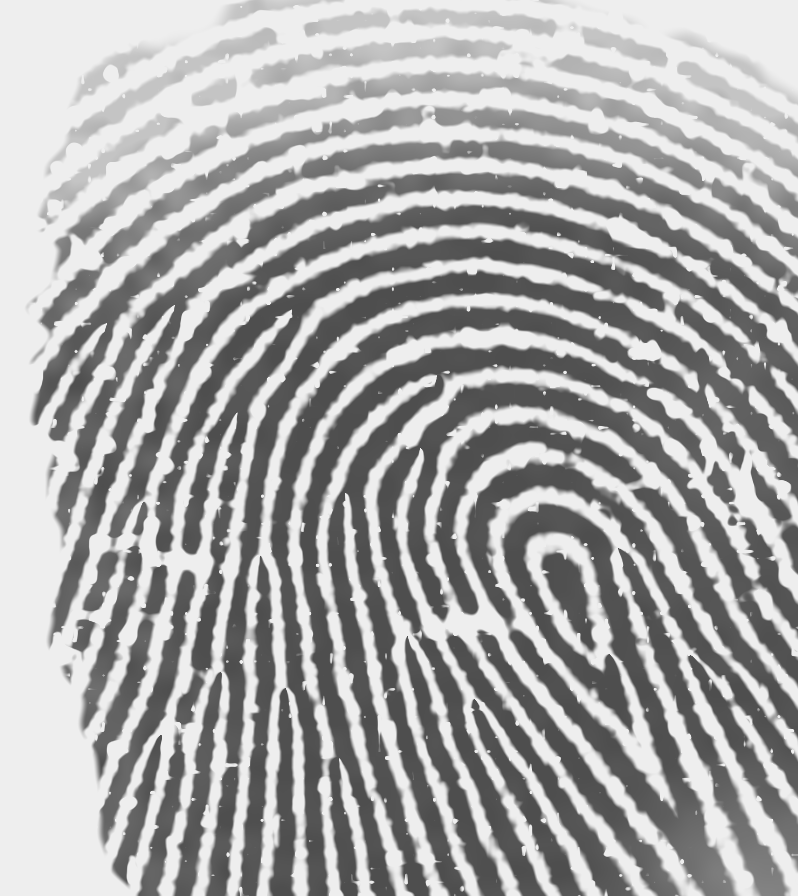
A Shadertoy shader for this pattern:

```glsl
// Fingerprint: inked loop ridges with forks, worn patches and a fading upper rim.
#define CORE vec2(0.605, 0.362)
#define SPACING 0.0365
#define FAN 1.85
#define LEAN_TOP 0.18
#define LEAN_LEGS 0.36
#define RIM 18.0
#define WOBBLE 0.5
#define GRAIN 0.85
#define PAPER vec3(0.935)
#define INK vec3(0.305)
#define FAINT_INK vec3(0.77)

const float PI = 3.14159;
const int FORKS = 18;

float hash(vec2 p) {
    vec3 q = fract(p.xyx * 0.1031);
    q += dot(q, q.yzx + 33.33);
    return fract((q.x + q.y) * q.z);
}

float noise(vec2 p) {
    vec2 i = floor(p), f = fract(p);
    f = f * f * (3.0 - 2.0 * f);
    return mix(mix(hash(i), hash(i + vec2(1, 0)), f.x),
               mix(hash(i + vec2(0, 1)), hash(i + vec2(1, 1)), f.x), f.y);
}

// Smooth version of max(x, 0)
float softPositive(float x, float k) {
    return 0.5 * (x + sqrt(x * x + k * k));
}

// Ridge number: arcs above the core, fanned legs below it
float ridgeNumber(vec2 p) {
    float depth = CORE.y - p.y;
    float below = softPositive(depth, 0.104);
    float above = softPositive(-depth, 0.02);
    float side = p.x - CORE.x - LEAN_TOP * depth - LEAN_LEGS * below;
    side /= 1.0 + FAN * below;
    side *= side < 0.0 ? 0.9 : 1.0;
    return length(vec2(side, above)) / SPACING;
}

// Each fork slips one extra ridge into the wedge beneath it
float forkPhase(vec2 p) {
    vec2 forks[FORKS] = vec2[FORKS](
        vec2(0.488, 0.581), vec2(0.469, 0.500), vec2(0.326, 0.655),
        vec2(0.195, 0.660), vec2(0.319, 0.232), vec2(0.378, 0.154),
        vec2(0.247, 0.250), vec2(0.455, 0.290), vec2(0.690, 0.388),
        vec2(0.770, 0.270), vec2(0.120, 0.640), vec2(0.265, 0.540),
        vec2(0.385, 0.450), vec2(0.160, 0.440), vec2(0.530, 0.220),
        vec2(0.290, 0.380), vec2(0.680, 0.270), vec2(0.180, 0.180));
    float phase = 0.0;
    for (int i = 0; i < FORKS; i++) {
        vec2 d = p - forks[i];
        // The wedge leans along the local legs
        d.x += d.y * clamp(0.45 + 1.7 * (forks[i].x - CORE.x), -0.4, 0.8);
        float a = atan(d.x, d.y);
        float way = forks[i].x < CORE.x ? 1.0 : -1.0;
        phase += way * a * a * a / (PI * PI);
    }
    return phase;
}

// Soft elliptical patch, 1 at its centre
float patchMask(vec2 p, vec2 centre, vec2 size) {
    vec2 d = (p - centre) / size;
    return exp(-dot(d, d));
}

void mainImage(out vec4 fragColor, in vec2 fragCoord) {
    vec2 p = fragCoord / iResolution.y;
    float n = ridgeNumber(p);

    // Ridge wave, gently bent
    float bend = (noise(p * 17.0) - 0.5) * 2.0 * WOBBLE + (noise(p * 50.0) - 0.5) * 0.3;
    float wave = cos(2.0 * PI * n + forkPhase(p) + bend);

    // Dryness thins and breaks the ridges
    float top = smoothstep(9.0, 17.5, n) * smoothstep(0.45, 0.85, p.y);
    float leftDry = smoothstep(0.34, 0.08, p.x);
    float rough = patchMask(p, vec2(0.81, 0.53), vec2(0.13, 0.17));
    float dry = 0.24 + 0.3 * top + 0.32 * leftDry + 0.5 * rough;
    float grain = noise(p * 125.0) - 0.5;
    float gaps = smoothstep(0.68, 0.9, noise(p * 48.0 + 7.0));
    float pores = smoothstep(0.82, 0.97, noise(p * 130.0 + 31.0));
    float blots = smoothstep(0.7, 0.95, noise(p * 60.0 + 53.0));
    float level = wave + 0.34 - 0.36 * top - 0.1 * leftDry;
    level += GRAIN * grain * (0.45 + dry) - gaps * dry * 2.6 - pores * 0.9;
    level += blots * (0.35 + 1.2 * rough);

    // Worn scars and one dark smudge
    float scar = patchMask(p, vec2(0.225, 0.370), vec2(0.045, 0.012))
               + patchMask(p, vec2(0.535, 0.304), vec2(0.060, 0.012))
               + 0.6 * patchMask(p, vec2(0.835, 0.430), vec2(0.025, 0.035));
    level -= scar * (0.7 + 2.0 * noise(p * 80.0));
    level += 1.3 * patchMask(p, vec2(0.686, 0.672), vec2(0.014, 0.035));
    float ridge = smoothstep(-0.48, 0.45, level);

    // Ragged outline of the pressed area
    float rise = p.y - 0.57;
    float leftEdge = 0.045 + 0.3 * rise * rise + 0.035 * (noise(vec2(p.y * 32.0, 3.0)) - 0.5);
    float area = smoothstep(-0.004, 0.006, p.x - leftEdge);
    area *= smoothstep(0.4, -0.4, n - RIM + 1.4 * (noise(p * 22.0) - 0.5));

    // Ink fades toward the rim and the lower right
    float fade = smoothstep(9.0, 18.3, n) * smoothstep(0.55, 0.9, p.y);
    fade += 0.4 * smoothstep(0.2, 0.0, p.y) * smoothstep(0.6, 0.85, p.x);
    fade += 0.14 * rough + 0.08 * leftDry;
    fade += 0.22 * (noise(p * 35.0) - 0.3) * (0.4 + leftDry + top);
    vec3 ink = mix(INK, FAINT_INK, clamp(fade, 0.0, 1.0));
    fragColor = vec4(mix(PAPER, ink, ridge * area), 1.0);
}
```
